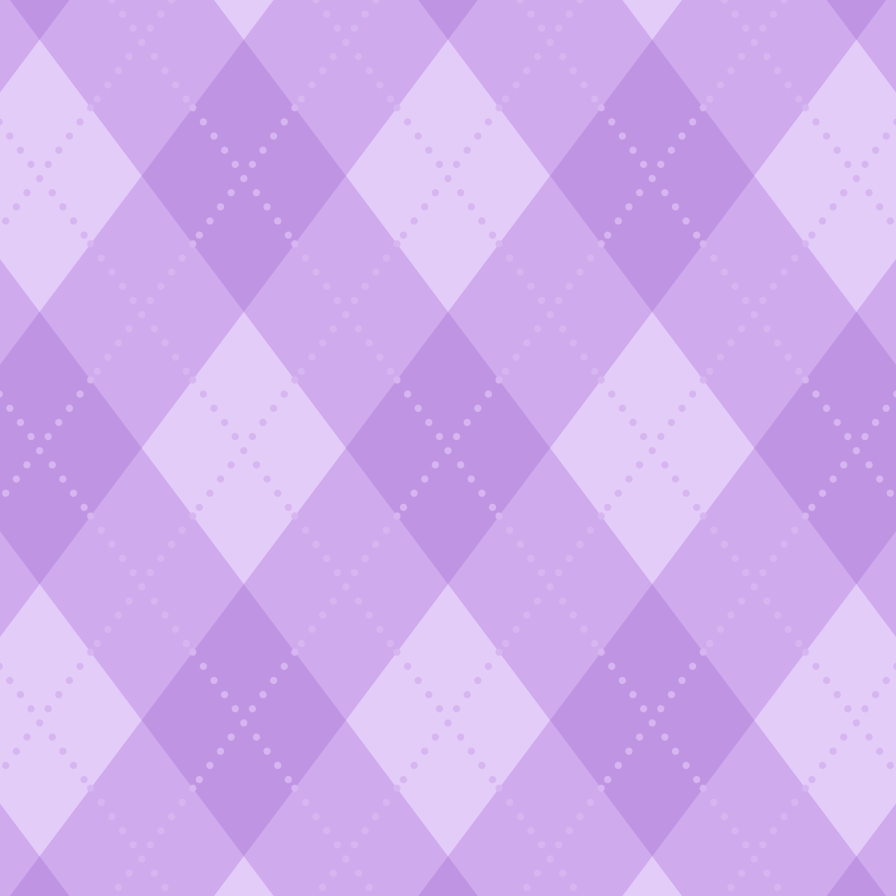
Write a WebGL 1 fragment shader that draws this pattern.

```glsl
precision highp float;
// Lilac argyle: alternating dark and light diamonds with dotted diagonal crosses.
uniform vec2 u_resolution;

// Distance to the dotted cross around a diamond centre; c is in lattice units.
float dottedCross(vec2 c, vec2 pitch) {
  float row = clamp(floor((0.25 - c.y) / 0.052 + 0.5), 0.0, 9.0);
  float rowY = 0.25 - row * 0.052;
  // Both arms share one dot where they meet.
  float armX = abs(rowY) * step(0.02, abs(rowY));
  vec2 folded = vec2(abs(c.x), c.y);
  float arm = length((folded - vec2(armX, rowY)) * pitch);
  float lowerCorner = length((folded - vec2(0.25, -0.25)) * pitch);
  return min(arm, lowerCorner);
}

void main() {
  float size = min(u_resolution.x, u_resolution.y);
  float pixel = 1.0 / size;
  vec2 p = (gl_FragCoord.xy - 0.5 * u_resolution) / size;

  // Diamond lattice, centred on a dark diamond.
  vec2 pitch = vec2(0.2279, 0.3038);
  vec2 q = p / pitch;
  vec2 cell = floor(q + 0.5);
  vec2 f = q - cell;
  float inside = 0.5 - abs(f.x) - abs(f.y);
  float edge = inside / length(1.0 / pitch);

  // Diamonds over the ground colour.
  vec3 ground = vec3(0.81, 0.67, 0.93);
  vec3 dark = vec3(0.75, 0.58, 0.89);
  vec3 light = vec3(0.89, 0.80, 0.97);
  vec3 diamond = mix(dark, light, mod(cell.x + cell.y, 2.0));
  vec3 color = mix(ground, diamond, smoothstep(-0.7 * pixel, 0.7 * pixel, edge));

  // Dots cross the diamonds and the ground gaps between them.
  vec2 gap = f - 0.5 * (2.0 * step(0.0, f) - 1.0);
  vec2 local = inside > 0.0 ? f : gap;
  float dots = dottedCross(local, pitch) - 0.004;
  color = mix(color, vec3(0.84, 0.71, 0.94), 1.0 - smoothstep(-0.7 * pixel, 0.7 * pixel, dots));

  gl_FragColor = vec4(color, 1.0);
}
```
